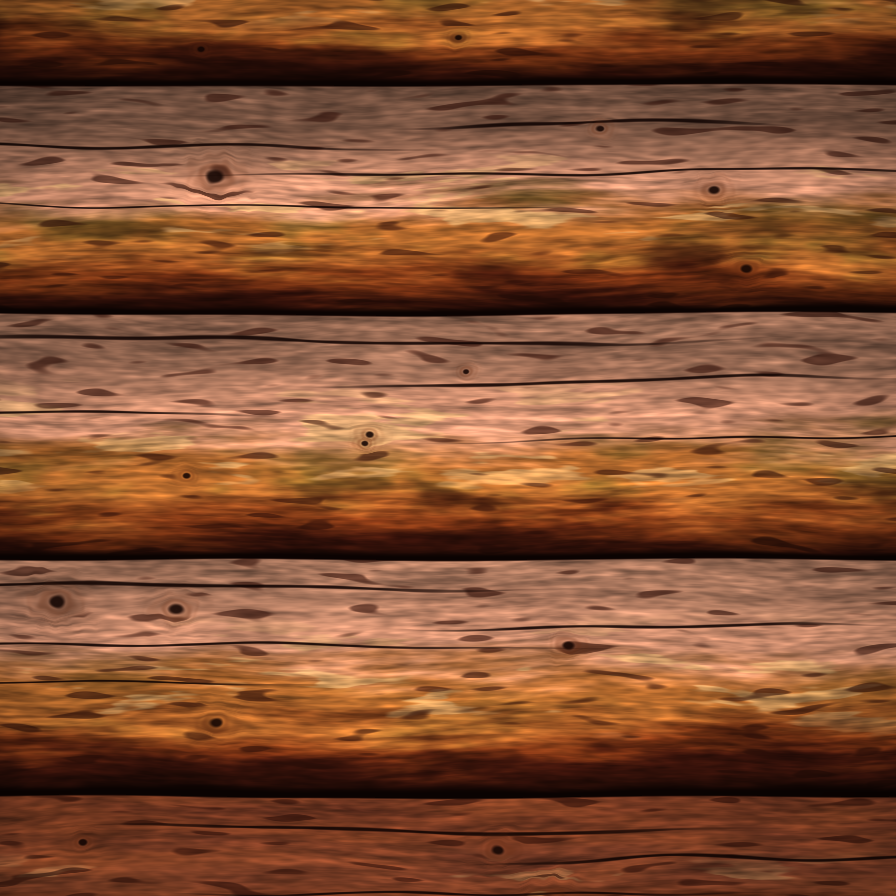
Reproduce this texture procedurally as a WebGL 2 fragment shader.

```glsl
#version 300 es
precision highp float;
// Wall of stacked round logs: wide horizontal bands with dark seams between.
// Each log is shaded by a vertical colour ramp, then broken up by stretched
// gradient noise (grain, stains, peeled bark), drying cracks and knots.

#define PITCH 0.265        // height of one log
#define FIRST_SEAM 0.111   // height of the lowest seam
#define SEAM_WAVE 0.005    // unevenness of the seams
#define SHADOW 0.011       // depth of the seam shadow
#define CRACK_WIDTH 0.0022
#define CRACKS 4
#define KNOTS 4
#define GRAIN 0.55         // contrast of the fine fibres
#define STAIN 0.75         // contrast of the broad stains
#define VIGNETTE 0.75

uniform vec2 u_resolution;
out vec4 fragColor;

const vec3 PITCH_BLACK = vec3(0.07, 0.02, 0.012);
const vec3 DEEP_RED = vec3(0.31, 0.10, 0.055);
const vec3 RUST = vec3(0.50, 0.21, 0.08);
const vec3 AMBER = vec3(0.72, 0.42, 0.18);
const vec3 OLIVE = vec3(0.56, 0.41, 0.16);
const vec3 BLUSH = vec3(0.80, 0.55, 0.43);
const vec3 GREY_TAN = vec3(0.60, 0.42, 0.33);
const vec3 BARE_WOOD = vec3(0.88, 0.69, 0.45);

vec2 hash2(vec2 p) {
  vec3 a = fract(p.xyx * vec3(0.1031, 0.1030, 0.0973));
  a += dot(a, a.yzx + 33.33);
  return fract((a.xx + a.yz) * a.zy);
}

float corner(vec2 cell, vec2 offset) {
  return dot(hash2(cell + offset) * 2.0 - 1.0, -offset);
}

// Gradient noise, roughly -0.7 to 0.7
float noise(vec2 p) {
  vec2 i = floor(p), f = fract(p);
  vec2 w = f * f * f * (f * (f * 6.0 - 15.0) + 10.0);
  vec2 e = vec2(0.0, 1.0);
  float a = dot(hash2(i) * 2.0 - 1.0, f);
  float b = dot(hash2(i + e.yx) * 2.0 - 1.0, f - e.yx);
  float c = dot(hash2(i + e.xy) * 2.0 - 1.0, f - e.xy);
  float d = dot(hash2(i + e.yy) * 2.0 - 1.0, f - e.yy);
  return 1.4 * mix(mix(a, b, w.x), mix(c, d, w.x), w.y);
}

float fbm(vec2 p) {
  float sum = 0.0, gain = 0.6;
  for (int i = 0; i < 4; i++) {
    sum += gain * noise(p);
    p = p * 2.03 + 17.3;
    gain *= 0.55;
  }
  return sum;
}

// Colour of a log from its underside (0) to its top (1)
vec3 logRamp(float t, float olive, float row) {
  vec3 c = mix(DEEP_RED, RUST, smoothstep(0.02, 0.16, t));
  c = mix(c, mix(AMBER, OLIVE, olive), smoothstep(0.13, 0.32, t));
  c = mix(c, BLUSH, smoothstep(0.36, 0.58, t));
  vec3 weathered = GREY_TAN * (1.0 - 0.15 * max(row - 0.5, 0.0));
  return mix(c, weathered, smoothstep(0.62, 0.84, t));
}

void main() {
  vec2 p = gl_FragCoord.xy / u_resolution;
  float px = 1.0 / u_resolution.y;

  // Row index, and height above the seam below
  float y = p.y - FIRST_SEAM + SEAM_WAVE * noise(vec2(p.x * 3.0, p.y * 2.0));
  y -= 0.010 * exp(-pow((p.y - 0.652) / 0.1, 2.0));
  float row = floor(y / PITCH);
  float rise = y - row * PITCH;
  float t = rise / PITCH;

  // Knots: dark cores with rings that push the grain aside
  float bend = 0.0, halo = 0.0, core = 0.0;
  for (int i = 0; i < KNOTS; i++) {
    vec2 h = hash2(vec2(row * 7.0 + float(i) + 40.0, 3.7));
    float size = 0.004 + 0.008 * fract(h.x * 13.7 + h.y);
    vec2 o = vec2(p.x - h.x, (rise - (0.15 + 0.7 * h.y) * PITCH) * 1.35);
    float r = length(o) / size * (1.0 + 0.3 * noise(p * 70.0));
    float near = exp(-0.15 * r * r);
    bend += o.y * near * 0.7;
    halo += near * (0.7 + 0.3 * sin(r * 5.0));
    core = max(core, smoothstep(1.1, 0.5, r));
  }

  // Grain coordinates, shifted for every log
  vec2 g = vec2(p.x + row * 5.3, y - bend + 0.012 * noise(vec2(p.x * 4.0, y * 9.0)));
  float stain = fbm(g * vec2(3.0, 22.0));
  float fibre = fbm(g * vec2(9.0, 110.0) + 31.0);
  float blotch = fbm(g * vec2(5.0, 14.0) + 57.0);

  // Base ramp, redder and deeper on the lowest logs
  float lowLog = step(row, 0.5);
  float u = t + 0.20 * stain + 0.06 * fibre - 0.07 * lowLog;
  vec3 col = logRamp(u, smoothstep(-0.1, 0.35, blotch) * (1.0 - 0.6 * lowLog), row);
  col = mix(col, mix(DEEP_RED, RUST, 0.6 + stain) * 1.1, 0.75 * step(row, -0.5));

  // Peeled pale patches across the belly, and dark stains lower down
  float belly = smoothstep(0.2, 0.4, t) * smoothstep(0.8, 0.55, t);
  float peel = smoothstep(0.16, 0.26, fbm(g * vec2(5.0, 32.0) + 83.0));
  col = mix(col, BARE_WOOD, 0.65 * peel * belly);
  float soak = smoothstep(0.08, 0.4, blotch - 0.5 * stain) * smoothstep(0.6, 0.15, t);
  col = mix(col, DEEP_RED * 0.75, 0.7 * soak);

  // Fibres, stains and short dark flecks
  col *= 1.0 + GRAIN * fibre + STAIN * 0.5 * stain;
  col *= 1.0 + 0.22 * noise(g * vec2(45.0, 230.0));
  float fleck = smoothstep(0.30, 0.48, noise(g * vec2(16.0, 95.0) + 11.0));
  col = mix(col, DEEP_RED * 0.6, 0.6 * fleck);

  // Long drying cracks on the upper half
  for (int i = 0; i < CRACKS; i++) {
    vec2 h = hash2(vec2(row + 20.0, float(i) * 3.0 + 1.0));
    float level = 0.86 - 0.13 * float(i) + 0.06 * (h.y - 0.5);
    level += 0.09 * (h.x - 0.5) * (p.x - 0.5) + 0.03 * noise(vec2(p.x * 5.0, h.y * 50.0));
    float reach = 0.25 + 0.35 * h.y;
    float taper = smoothstep(reach, reach * 0.4, abs(p.x - h.x));
    float width = CRACK_WIDTH * taper * (1.0 - 0.22 * float(i)) * (0.8 + 0.6 * noise(vec2(p.x * 14.0, h.x * 40.0)));
    float crack = smoothstep(width + px, width * 0.4, abs(t - level) * PITCH) * taper;
    col = mix(col, PITCH_BLACK, 0.9 * crack);
  }

  // Knots, then underside shading and the seam itself
  col = mix(col, RUST * 0.8, 0.45 * min(halo, 1.0));
  col = mix(col, PITCH_BLACK, 0.85 * core);
  col *= mix(0.5, 1.0, smoothstep(0.0, 0.2, t));
  float depth = SHADOW * (row == 0.0 ? 1.5 : 1.0) * (1.0 + 0.7 * noise(vec2(p.x * 7.0, row * 4.0)));
  col = mix(PITCH_BLACK * 0.6, col, smoothstep(depth * 0.25, depth, rise));
  col = mix(PITCH_BLACK, col, smoothstep(0.0, 2.0 * px, PITCH - rise));

  // Darker corners
  vec2 q = p - 0.5;
  col *= 1.06 - VIGNETTE * dot(q, q);
  fragColor = vec4(clamp(col, 0.0, 1.0), 1.0);
}
```
